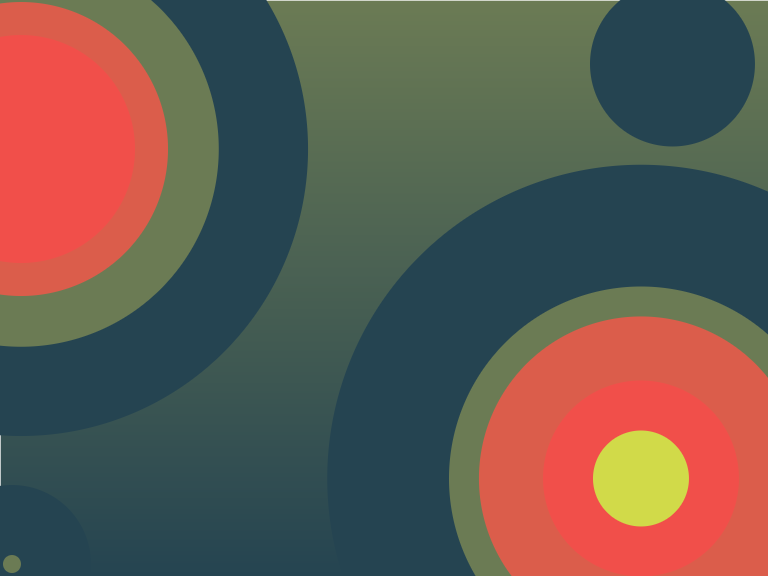
Give the GLSL for this background, as a WebGL 1 fragment shader.

```glsl
precision highp float;

uniform vec2 u_resolution;

// Palette
const vec3 NAVY = vec3(0.145, 0.267, 0.318);
const vec3 OLIVE = vec3(0.420, 0.482, 0.329);
const vec3 ORANGE = vec3(0.859, 0.365, 0.294);
const vec3 RED = vec3(0.945, 0.310, 0.290);
const vec3 LIME = vec3(0.820, 0.855, 0.285);
const vec3 PAPER = vec3(1.0);

// Layout, in units of canvas height
const vec2 LEFT_CENTER = vec2(0.0365, 0.7413);
const vec4 LEFT_RADII = vec4(0.4983, 0.3433, 0.2552, 0.1979);
const vec2 RIGHT_CENTER = vec2(1.1128, 0.1693);
const vec4 RIGHT_RADII = vec4(0.5447, 0.3333, 0.2813, 0.1701);
const float CORE_RADIUS = 0.0833;
const vec2 MOON_CENTER = vec2(1.1675, 0.8889);
const float MOON_RADIUS = 0.1432;
const vec2 CORNER_CENTER = vec2(0.0208, 0.0208);
const float CORNER_RADIUS = 0.1372;
const float DOT_RADIUS = 0.0156;
const float PAPER_MARGIN = 0.0012;

// Antialiased coverage for a signed distance, negative inside
float coverage(float dist) {
    return clamp(0.5 - dist * u_resolution.y, 0.0, 1.0);
}

vec3 paintDisc(vec3 base, vec3 color, vec2 p, vec2 center, float radius) {
    return mix(base, color, coverage(length(p - center) - radius));
}

// Four concentric discs, painted from the outside in
vec3 paintTarget(vec3 base, vec2 p, vec2 center, vec4 radii) {
    base = paintDisc(base, NAVY, p, center, radii.x);
    base = paintDisc(base, OLIVE, p, center, radii.y);
    base = paintDisc(base, ORANGE, p, center, radii.z);
    return paintDisc(base, RED, p, center, radii.w);
}

void main() {
    vec2 p = gl_FragCoord.xy / u_resolution.y;

    // Vertical gradient with a hairline of paper at the top and left
    vec3 color = mix(NAVY, OLIVE, p.y);
    float margin = max(PAPER_MARGIN - p.x, p.y - 1.0 + PAPER_MARGIN);
    color = mix(PAPER, color, coverage(margin));

    // Small discs
    color = paintDisc(color, NAVY, p, MOON_CENTER, MOON_RADIUS);
    color = paintDisc(color, NAVY, p, CORNER_CENTER, CORNER_RADIUS);
    color = paintDisc(color, OLIVE, p, CORNER_CENTER, DOT_RADIUS);

    // Large targets
    color = paintTarget(color, p, LEFT_CENTER, LEFT_RADII);
    color = paintTarget(color, p, RIGHT_CENTER, RIGHT_RADII);
    color = paintDisc(color, LIME, p, RIGHT_CENTER, CORE_RADIUS);

    gl_FragColor = vec4(color, 1.0);
}
```
